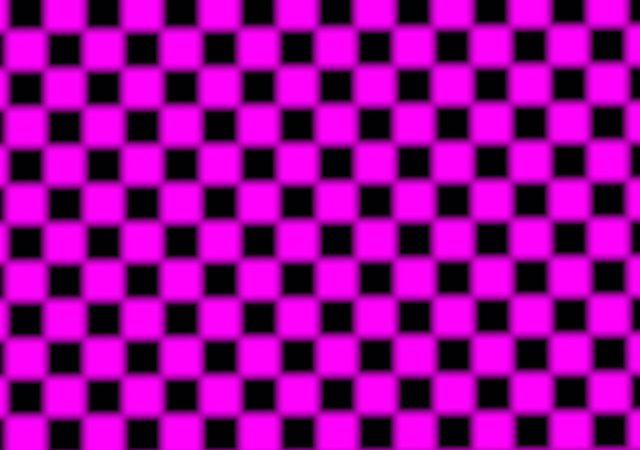
This pattern is drawn by a Shadertoy shader. Its source:

```glsl
// A soft magenta and black checkerboard, slightly tilted and fanned out.
// Two smoothed square waves are multiplied to form the checks; blending in
// linear light makes the bright checks bleed into the dark ones.

const vec3  DARK     = vec3(0.004, 0.0, 0.012);
const vec3  BRIGHT   = vec3(1.0, 0.006, 0.99);
const vec2  ANCHOR   = vec2(0.0574, 0.9741);   // centre of the top left dark check
const vec2  CELL     = vec2(0.0861, 0.08565);  // check size, in canvas heights
const float TILT     = 0.0085;                 // rise of the rows to the right
const float FAN      = 0.00045;                // widening of the columns downward
const float SOFTNESS = 0.17;                   // half width of an edge, in checks
const float GAMMA    = 2.13;

// Square wave of period 2: +1 around even integers, -1 around odd ones.
vec2 softSquareWave(vec2 p, vec2 halfWidth) {
    vec2 edgeDistance = 0.5 - abs(2.0 * fract(0.5 * p + 0.5) - 1.0);
    return 2.0 * smoothstep(-halfWidth, halfWidth, edgeDistance) - 1.0;
}

// Canvas position to check coordinates, with integers at check centres.
vec2 checkCoords(vec2 p) {
    vec2 offset = p - ANCHOR;
    float columnWidth = CELL.x - FAN * offset.y;
    return vec2(offset.x / columnWidth, (offset.y - TILT * offset.x) / CELL.y);
}

void mainImage(out vec4 fragColor, in vec2 fragCoord) {
    vec2 grid = checkCoords(fragCoord / iResolution.y);

    // Edges never get sharper than one pixel.
    vec2 pixel = 1.0 / (iResolution.y * CELL);
    vec2 wave = softSquareWave(grid, max(vec2(SOFTNESS), pixel));

    // Dark where both waves agree, bright where they differ.
    float linearLight = 0.5 - 0.5 * wave.x * wave.y;
    float level = pow(max(linearLight, 0.0), 1.0 / GAMMA);

    fragColor = vec4(mix(DARK, BRIGHT, level), 1.0);
}
```
